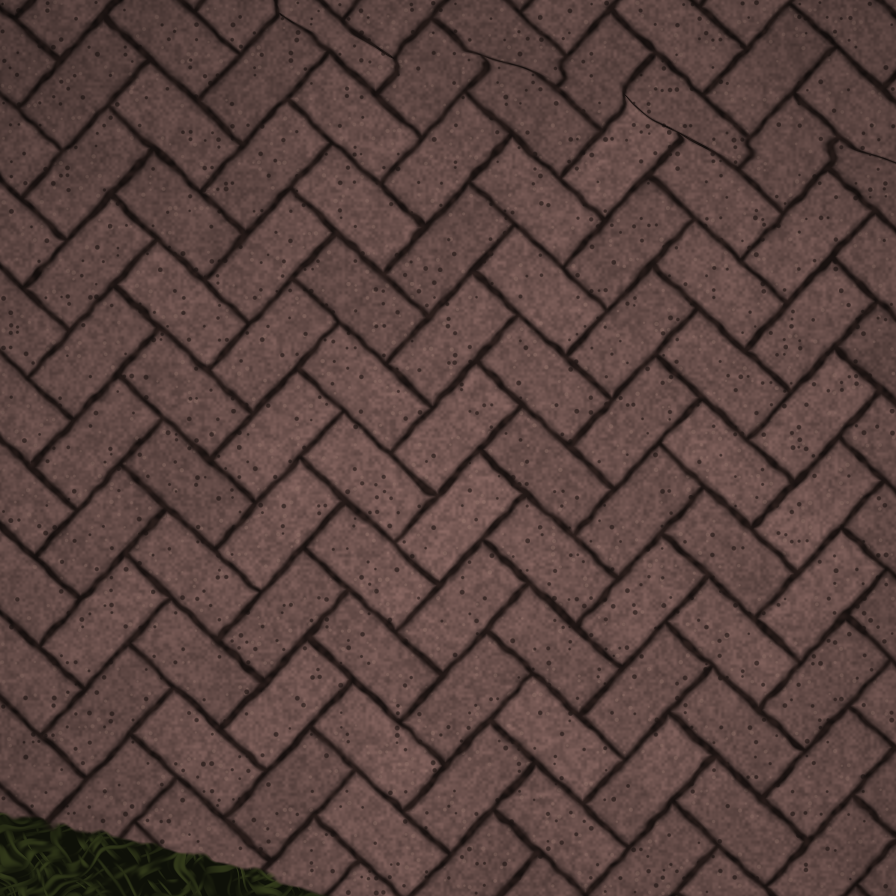
A Shadertoy shader for this texture:

```glsl
// Worn herringbone brick paving with dark sandy joints and a strip of grass in the lower left corner.

const float UNIT = 0.0708;                    // brick width; a brick is two units long
const float ANGLE = 0.8238;                   // direction of the rising bricks, in radians
const vec2 ANCHOR = vec2(0.607, 0.5755);      // centre of one falling brick
const float JOINT_HALF = 0.030;               // thinnest half joint, in brick widths
const float JOINT_VARIATION = 0.050;
const float JOINT_SOFTNESS = 0.030;
const float CORNER_RADIUS = 0.05;
const float EDGE_WOBBLE = 0.045;
const vec2 SEAM_SHIFT = vec2(-0.035, -0.016); // displaced bricks above the torn seam
const vec3 BRICK = vec3(0.405, 0.305, 0.288);
const vec3 JOINT = vec3(0.125, 0.088, 0.080);
const vec3 SPECK = vec3(0.56, 0.44, 0.40);
const vec3 GRASS_DARK = vec3(0.055, 0.062, 0.030);
const vec3 GRASS_LIGHT = vec3(0.21, 0.24, 0.11);

float hash(vec2 p) {
    vec3 q = fract(vec3(p.xyx) * 0.1031);
    q += dot(q, q.yzx + 33.33);
    return fract((q.x + q.y) * q.z);
}

float noise(vec2 p) {
    vec2 i = floor(p), f = fract(p);
    f = f * f * (3.0 - 2.0 * f);
    return mix(mix(hash(i), hash(i + vec2(1, 0)), f.x),
               mix(hash(i + vec2(0, 1)), hash(i + vec2(1, 1)), f.x), f.y);
}

float fbm(vec2 p) {
    float sum = 0.0, weight = 0.5;
    for (int i = 0; i < 4; i++) {
        sum += weight * noise(p);
        p = p * 2.03 + 17.0;
        weight *= 0.5;
    }
    return sum / 0.9375;
}

// Depth inside the nearest brick (x) and the corner that identifies it (yz).
vec3 herringbone(vec2 p) {
    vec2 cell = floor(p);
    float k = mod(cell.x - cell.y, 4.0);
    vec2 size = k < 1.5 ? vec2(2, 1) : vec2(1, 2);
    vec2 origin = cell;
    if (abs(k - 1.0) < 0.5) origin.x -= 1.0;
    if (abs(k - 2.0) < 0.5) origin.y -= 1.0;
    vec2 q = abs(p - origin - 0.5 * size) - 0.5 * size + CORNER_RADIUS;
    float outside = length(max(q, 0.0)) + min(max(q.x, q.y), 0.0) - CORNER_RADIUS;
    return vec3(-outside, origin);
}

// Sparse round dots; threshold sets the share of cells that hold one.
float dots(vec2 p, float threshold) {
    vec2 cell = floor(p);
    vec2 centre = 0.35 + 0.3 * vec2(hash(cell + 5.1), hash(cell + 9.7));
    float radius = 0.16 + 0.18 * hash(cell + 3.3);
    float dot01 = 1.0 - smoothstep(radius - 0.12, radius + 0.12, length(fract(p) - centre));
    return dot01 * step(threshold, hash(cell));
}

vec3 paving(vec2 uv, float pixel) {
    // Ragged seam across the upper right
    float seam = 1.045 - 0.255 * uv.x + 0.06 * (noise(vec2(uv.x * 15.0, 2.0)) - 0.5);
    vec2 q = uv - SEAM_SHIFT * smoothstep(0.0, 0.022, uv.y - seam) - ANCHOR;

    // Brick grid with chipped, uneven edges
    vec2 axis = vec2(cos(ANGLE), sin(ANGLE));
    vec2 p = vec2(dot(q, axis), dot(q, vec2(-axis.y, axis.x))) / UNIT + vec2(2.5, 0.0);
    p += EDGE_WOBBLE * (vec2(noise(p * 5.0), noise(p * 5.0 + 40.0)) - 0.5);
    vec3 brick = herringbone(p);
    float id = hash(brick.yz + 71.0);

    // Surface: tone per brick, stains, grain, pits and light grit
    vec3 color = BRICK * (0.95 + 0.10 * id);
    color *= 0.90 + 0.20 * fbm(uv * 9.0 + id * 30.0);
    color *= 1.0 + 0.20 * (noise(uv * 150.0) - 0.5) + 0.22 * (noise(uv * 300.0) - 0.5);
    color = mix(color, SPECK, 0.40 * dots(uv * 140.0, 0.91));
    color = mix(color, JOINT, 0.65 * dots(uv * 125.0 + 31.0, 0.91));

    // Joints, with a worn darker rim along each brick
    float width = JOINT_HALF + JOINT_VARIATION * noise(p * 1.3 + 8.0) * noise(p * 6.0);
    float soft = max(JOINT_SOFTNESS, 0.8 * pixel / UNIT);
    color *= mix(0.74, 1.0, smoothstep(width, width + 0.09, brick.x));
    vec3 sand = JOINT * (0.65 + 0.7 * noise(uv * 170.0));
    return mix(sand, color, smoothstep(width - soft, width + soft, brick.x));
}

vec3 grass(vec2 uv) {
    vec2 bend = uv + 0.02 * vec2(noise(uv * 35.0), noise(uv * 35.0 + 9.0));
    float blades = max(noise(vec2(bend.x + 0.6 * bend.y, bend.y * 0.25) * 230.0),
                       noise(vec2(bend.x * 0.3, bend.y - 0.5 * bend.x) * 210.0));
    float light = smoothstep(0.45, 1.0, blades) * (0.4 + 0.6 * noise(uv * 40.0));
    return mix(GRASS_DARK, GRASS_LIGHT, light);
}

void mainImage(out vec4 fragColor, in vec2 fragCoord) {
    vec2 uv = fragCoord / iResolution.y;
    float pixel = 1.0 / iResolution.y;
    vec3 color = paving(uv, pixel);

    // Soft light that falls off towards the corners
    vec2 fromCentre = uv - vec2(0.54, 0.42);
    color *= 1.06 - 0.55 * dot(fromCentre, fromCentre);

    // Grass with a frayed border
    float border = 0.09 - 0.17 * uv.x - 0.18 * uv.x * uv.x + 0.012 * (noise(uv * 70.0) - 0.5);
    float soft = max(0.003, pixel);
    color = mix(grass(uv), color, smoothstep(-soft, soft, uv.y - border));
    fragColor = vec4(color, 1.0);
}
```
